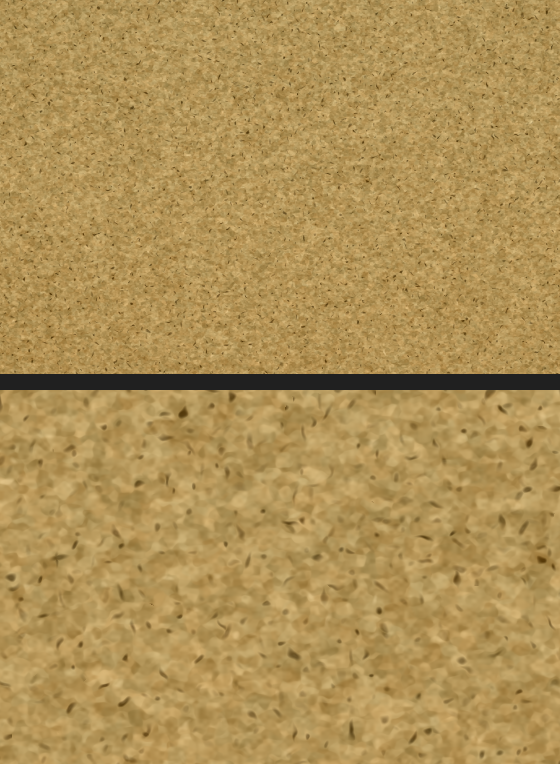
Top, the full canvas; bottom, a detail of the centre.
Write a Shadertoy shader that draws this texture.

```glsl
// Pressed cork sheet: two sizes of softly blended cellular grains and a fine
// grit set the tan tones; small ragged ellipses add dark bark specks and pale
// chips, and a faint large-scale mottling and edge falloff vary the light.

const vec3 CORK = vec3(0.703, 0.583, 0.345);
const vec3 TONE_AXIS = vec3(1.0, 1.0, 0.98);      // light-dark direction
const vec3 WARM_AXIS = vec3(0.45, -0.15, -0.45);  // rust-olive direction
const vec3 BARK_LOSS = vec3(0.96, 0.90, 0.72);    // colour removed by specks
const vec3 CHIP_GAIN = vec3(0.85, 0.88, 0.95);

const vec2 COARSE_CELLS = vec2(66.0, 84.0);       // cells per canvas height
const vec2 FINE_CELLS = vec2(120.0, 155.0);
const vec2 GRIT_CELLS = vec2(230.0, 280.0);
const float COARSE_TONE = 0.046;
const float FINE_TONE = 0.060;
const float GRIT_TONE = 0.038;
const float GRAIN_WARMTH = 0.022;
const float BLEND_SHARPNESS = 9.0;
const float RAGGEDNESS = 0.0045;                  // outline warp, canvas heights

const float SPECK_CELLS = 62.0;
const float SPECK_SHARE = 0.66;
const float SPECK_DEPTH = 0.33;
const float CHIP_CELLS = 50.0;
const float CHIP_SHARE = 0.35;
const float CHIP_LIGHT = 0.10;
const float SPECK_SOFTNESS = 0.085;               // in cells

const float MOTTLE = 0.016;
const float EDGE_FALLOFF = 0.045;

// Integer hash of a cell and a layer number, three values in 0..1
vec3 hash3(vec2 cell, int layer) {
    uvec3 v = uvec3(ivec3(ivec2(cell), layer));
    v = v * 1664525u + 1013904223u;
    v.x += v.y * v.z;
    v.y += v.z * v.x;
    v.z += v.x * v.y;
    v ^= v >> 16u;
    v.x += v.y * v.z;
    v.y += v.z * v.x;
    v.z += v.x * v.y;
    return vec3(v >> 8u) / 16777216.0;
}

// Smooth noise, two independent channels in 0..1
vec2 valueNoise(vec2 p, int layer) {
    vec2 cell = floor(p);
    vec2 f = fract(p);
    f = f * f * (3.0 - 2.0 * f);
    vec2 low = mix(hash3(cell, layer).xy, hash3(cell + vec2(1, 0), layer).xy, f.x);
    vec2 high = mix(hash3(cell + vec2(0, 1), layer).xy, hash3(cell + vec2(1, 1), layer).xy, f.x);
    return mix(low, high, f.y);
}

// Cellular grains with blended borders: x = tone, y = warmth, both in -1..1
vec2 grains(vec2 p, int layer) {
    vec2 home = floor(p);
    vec2 sum = vec2(0.0);
    float total = 0.0;
    for (int y = -1; y <= 1; y++) {
        for (int x = -1; x <= 1; x++) {
            vec2 cell = home + vec2(x, y);
            vec2 centre = cell + hash3(cell, layer).xy;
            float weight = exp(-BLEND_SHARPNESS * length(p - centre));
            sum += weight * (hash3(cell, layer + 1).xy * 2.0 - 1.0);
            total += weight;
        }
    }
    return sum / total;
}

// Scattered tilted ellipses, returns the strongest coverage times strength
float specks(vec2 p, float share, float pixel, int layer) {
    vec2 home = floor(p);
    float soft = max(SPECK_SOFTNESS, 0.6 * pixel);
    float cover = 0.0;
    for (int y = -1; y <= 1; y++) {
        for (int x = -1; x <= 1; x++) {
            vec2 cell = home + vec2(x, y);
            vec3 place = hash3(cell, layer);
            vec3 form = hash3(cell, layer + 1);
            if (place.z > share) continue;
            float angle = 6.2832 * form.x;
            vec2 axis = vec2(cos(angle), sin(angle));
            vec2 d = p - cell - place.xy;
            vec2 local = vec2(dot(d, axis), dot(d, vec2(-axis.y, axis.x)));
            vec2 radii = vec2(mix(0.13, 0.38, form.y * form.y), mix(0.08, 0.15, form.z));
            float dist = (length(local / radii) - 1.0) * radii.y;
            float chance = hash3(cell, layer + 2).x;
            float strength = mix(0.2, 1.0, chance * chance);
            cover = max(cover, strength * (1.0 - smoothstep(-soft, soft, dist)));
        }
    }
    return cover;
}

void mainImage(out vec4 fragColor, in vec2 fragCoord) {
    vec2 p = fragCoord / iResolution.y;
    float pixel = 1.0 / iResolution.y;
    vec2 ragged = p + RAGGEDNESS * (valueNoise(p * 135.0, 60) - 0.5);

    // Grain tones and hues
    vec2 coarse = grains(ragged * COARSE_CELLS, 10);
    vec2 fine = grains(ragged * FINE_CELLS, 20);
    float grit = valueNoise(p * GRIT_CELLS, 70).x * 2.0 - 1.0;
    float tone = COARSE_TONE * coarse.x + FINE_TONE * fine.x + GRIT_TONE * grit;
    float warmth = GRAIN_WARMTH * (coarse.y + 0.8 * fine.y);

    // Uneven pressing and light
    float patches = 0.4 * valueNoise(p * 9.0, 30).x + 0.6 * valueNoise(p * 23.0, 31).x;
    vec2 fromCentre = fragCoord / iResolution.xy - vec2(0.55, 0.56);
    tone += MOTTLE * (2.0 * patches - 1.0) + 0.008 - EDGE_FALLOFF * dot(fromCentre, fromCentre);
    warmth -= 0.025 * fromCentre.y;

    // Bark specks gather in the darker patches
    float share = SPECK_SHARE * (1.4 - 0.8 * patches);
    float bark = specks(ragged * SPECK_CELLS, share, pixel * SPECK_CELLS, 40);
    float chips = specks(ragged * CHIP_CELLS, CHIP_SHARE, pixel * CHIP_CELLS, 50);

    vec3 color = CORK + TONE_AXIS * tone + WARM_AXIS * warmth;
    color += CHIP_GAIN * CHIP_LIGHT * chips;
    color -= BARK_LOSS * SPECK_DEPTH * bark;
    fragColor = vec4(clamp(color, 0.0, 1.0), 1.0);
}
```
